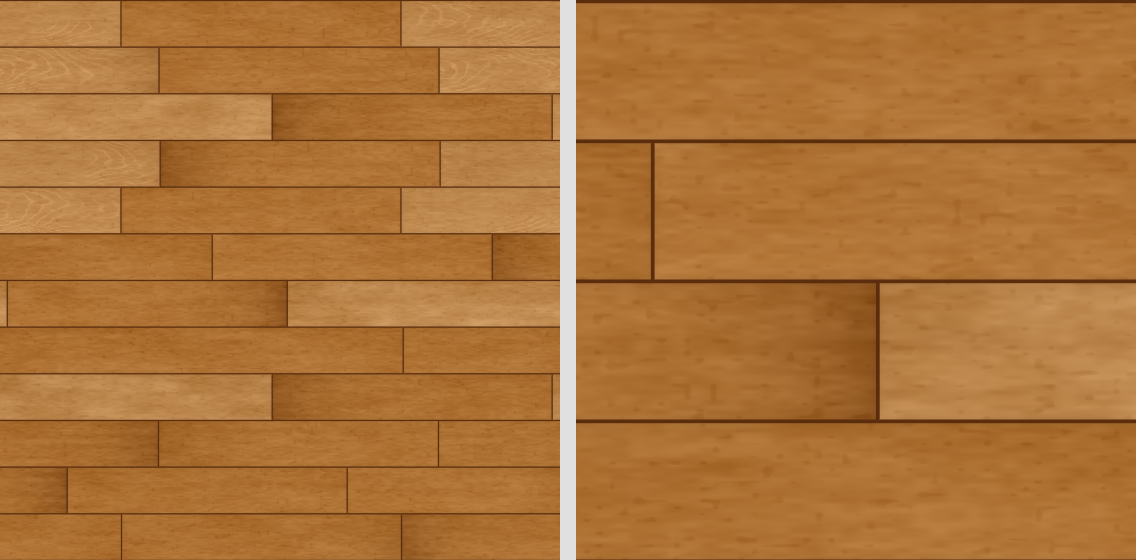
Left: the whole. Right: its middle third, enlarged.
This texture is drawn by a WebGL 2 fragment shader. Its source:

```glsl
#version 300 es
precision highp float;
// Wooden floor of twelve staggered rows of planks with fine grain, arches and stained ends.
uniform vec2 u_resolution;
out vec4 fragColor;

const float ROWS = 12.0;
const float SEAM_WIDTH = 0.0022;
const int UNBROKEN_ROW = 7; // this row has one joint instead of two

const vec3 HONEY = vec3(0.685, 0.448, 0.203);
const vec3 PALE = vec3(0.735, 0.525, 0.298);
const vec3 STAIN = vec3(0.52, 0.30, 0.095);
const vec3 SEAM = vec3(0.36, 0.175, 0.05);

// Per row from the top: first joint, and figure of the second plank
// (0 plain, 1 pale with arches, 2 pale with clouds).
const vec2 LAYOUT[12] = vec2[12](
    vec2(0.216, 1), vec2(0.284, 1), vec2(0.486, 2), vec2(0.286, 1),
    vec2(0.216, 1), vec2(0.379, 0), vec2(0.013, 2), vec2(0.720, 0),
    vec2(0.486, 2), vec2(0.283, 0), vec2(0.120, 0), vec2(0.217, 0));

// Stain of the first and second plank: negative at the left end, positive at the right.
const vec2 STAINS[12] = vec2[12](
    vec2(0, 0), vec2(0, 0.4), vec2(-1, 0), vec2(-1, 0),
    vec2(0, 0), vec2(0, -0.9), vec2(0.9, 0), vec2(0, 0),
    vec2(-1, 0), vec2(-0.4, 0.8), vec2(0, 0.9), vec2(0.3, -0.8));

float hash(vec2 p) {
    vec3 q = fract(vec3(p.xyx) * 0.1031);
    q += dot(q, q.yzx + 33.33);
    return fract((q.x + q.y) * q.z);
}

float noise(vec2 p) {
    vec2 cell = floor(p);
    vec2 f = fract(p);
    f = f * f * (3.0 - 2.0 * f);
    float low = mix(hash(cell), hash(cell + vec2(1, 0)), f.x);
    float high = mix(hash(cell + vec2(0, 1)), hash(cell + vec2(1, 1)), f.x);
    return mix(low, high, f.y);
}

float fbm(vec2 p) {
    float sum = 0.0;
    float weight = 0.5;
    for (int i = 0; i < 4; i++) {
        sum += weight * noise(p);
        p = p * 2.03 + 17.3;
        weight *= 0.5;
    }
    return sum / 0.9375;
}

// Short horizontal fibres and darker pores, centred on zero.
float fibres(vec2 p, float seed) {
    float fine = noise(p * vec2(95.0, 28.0) + seed) - 0.5;
    float streak = fbm(p * vec2(14.0, 9.0) + seed) - 0.5;
    float pores = smoothstep(0.76, 0.95, noise(p * vec2(130.0, 22.0) + seed * 1.7));
    return 0.045 * fine + 0.075 * streak - 0.035 * pores;
}

// Nested light arches whose tips point to the right.
float arches(vec2 p, float seed) {
    float bend = p.y - 0.5 + 0.35 * (noise(vec2(p.x * 9.0, seed)) - 0.5);
    float field = p.x * 32.0 + 15.0 * bend * bend
        + 2.6 * fbm(p * vec2(15.0, 3.0) + seed);
    float ring = abs(fract(field) - 0.5) * 2.0;
    float patches = smoothstep(0.38, 0.66, noise(p * vec2(9.0, 1.5) + seed));
    return smoothstep(0.6, 1.0, ring) * patches;
}

// Strength of the dark patch at one end of a plank.
float endStain(float along, float across, float amount, float seed) {
    float reach = amount < 0.0 ? along : 1.0 - along;
    float cloud = fbm(vec2(along * 9.0, across * 2.0) + seed);
    return abs(amount) * exp(-reach * 8.0) * (0.4 + 0.8 * cloud);
}

// Antialiased coverage of a line at a given distance from its middle.
float lineCoverage(float dist, float width, float pixel) {
    return clamp((0.5 * width - dist) / pixel + 0.5, 0.0, 1.0);
}

void main() {
    vec2 uv = gl_FragCoord.xy / u_resolution;
    float pixel = 1.0 / min(u_resolution.x, u_resolution.y);

    // Row and plank
    float y = (1.0 - uv.y - 0.0008) * ROWS;
    int row = int(mod(floor(y), ROWS));
    float across = fract(y);
    float u = fract(uv.x - LAYOUT[row].x);
    bool unbroken = row == UNBROKEN_ROW;
    float plank = unbroken ? 0.0 : floor(u * 2.0);
    float along = fract(u * 2.0);
    float figure = plank * LAYOUT[row].y;
    float seed = 40.0 * hash(vec2(float(row) + 3.0, plank + 7.0)) + float(row) * 5.0;
    vec2 p = vec2(u, across);

    // Wood
    float pale = min(figure, 1.0);
    float clouds = fbm(p * vec2(12.0, 1.8) + seed) - 0.5;
    vec3 color = mix(HONEY, PALE, pale);
    color += (hash(vec2(seed, 2.0)) - 0.5) * 0.02 + (across - 0.5) * 0.025;
    color += clouds * (figure > 1.5 ? 0.16 : 0.06) * vec3(0.8, 1.0, 1.1);
    color += fibres(p, seed) * vec3(0.9, 1.0, 1.0);
    color += arches(p, seed) * mix(0.008, 0.05, float(figure == 1.0));
    float stain = endStain(along, across, STAINS[row][int(plank)], seed);
    color = mix(color, STAIN + fibres(p, seed), min(stain, 1.0));

    // Seams with a faint soft edge
    float rowGap = min(across, 1.0 - across) / ROWS;
    float jointGap = min(u, 1.0 - u);
    if (!unbroken) jointGap = min(jointGap, abs(u - 0.5));
    float gap = min(rowGap, jointGap);
    color *= 1.0 - 0.09 * exp(-gap * 450.0);
    color = mix(color, SEAM, lineCoverage(gap, SEAM_WIDTH, pixel));

    fragColor = vec4(color, 1.0);
}
```
